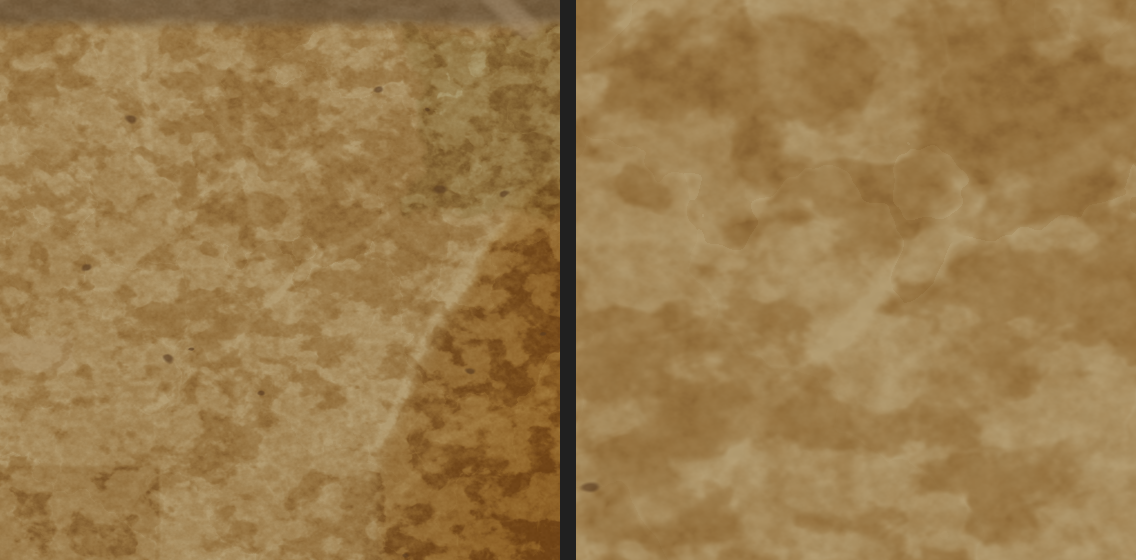
Left: the whole. Right: its middle third, enlarged.
A WebGL 1 fragment shader for this texture:

```glsl
precision highp float;
// Weathered tan marble slabs with brown mottling, pale veins and darker ochre corners.
uniform vec2 u_resolution;

float hash(vec2 p) {
  return fract(sin(dot(p, vec2(127.1, 311.7))) * 43758.5453);
}

float noise(vec2 p) {
  vec2 cell = floor(p), f = fract(p);
  f = f * f * (3.0 - 2.0 * f);
  float low = mix(hash(cell), hash(cell + vec2(1.0, 0.0)), f.x);
  float high = mix(hash(cell + vec2(0.0, 1.0)), hash(cell + vec2(1.0)), f.x);
  return mix(low, high, f.y);
}

float fbm(vec2 p) {
  float sum = 0.0, amp = 0.533;
  for (int i = 0; i < 4; i++) {
    sum += amp * noise(p);
    p = mat2(0.8, 0.6, -0.6, 0.8) * p * 2.03 + 17.3;
    amp *= 0.5;
  }
  return sum;
}

// Soft pale streak from a to b
float vein(vec2 p, vec2 a, vec2 b, float width) {
  vec2 ab = b - a;
  float t = clamp(dot(p - a, ab) / dot(ab, ab), 0.0, 1.0);
  return 1.0 - smoothstep(width * 0.3, width, length(p - a - ab * t));
}

// Soft-edged rectangle
float slab(vec2 p, vec2 lo, vec2 hi, float soft) {
  vec2 d = min(p - lo, hi - p);
  return smoothstep(-soft, soft, min(d.x, d.y));
}

// Angular stone fragments: x = tone of the fragment, y = distance to its rim
vec2 fragments(vec2 p) {
  vec2 base = floor(p);
  float nearest = 9.0, second = 9.0, tone = 0.0;
  for (int j = -1; j <= 1; j++) {
    for (int i = -1; i <= 1; i++) {
      vec2 cell = base + vec2(float(i), float(j));
      float d = length(cell + vec2(hash(cell), hash(cell + 31.7)) - p);
      if (d < nearest) {
        second = nearest;
        nearest = d;
        tone = hash(cell + 73.1);
      } else {
        second = min(second, d);
      }
    }
  }
  return vec2(tone, second - nearest);
}

// Dark pits scattered over the stone
float pits(vec2 p) {
  float cover = 0.0;
  for (int i = 0; i < 12; i++) {
    vec2 id = vec2(float(i), 4.7);
    vec2 center = vec2(hash(id), 0.9 * hash(id + 9.2));
    float radius = mix(0.005, 0.013, hash(id + 5.5));
    cover = max(cover, 1.0 - smoothstep(radius * 0.4, radius, length((p - center) * vec2(0.8, 1.2))));
  }
  return cover;
}

vec3 stoneRamp(float t) {
  vec3 umber = vec3(0.46, 0.31, 0.14), ochre = vec3(0.58, 0.44, 0.24);
  vec3 tan_ = vec3(0.635, 0.515, 0.325), cream = vec3(0.70, 0.61, 0.44);
  vec3 c = mix(umber, ochre, clamp(t * 3.0, 0.0, 1.0));
  c = mix(c, tan_, clamp(t * 3.0 - 1.0, 0.0, 1.0));
  return mix(c, cream, clamp(t * 3.0 - 2.0, 0.0, 1.0));
}

void main() {
  vec2 uv = gl_FragCoord.xy / u_resolution;
  vec2 wobble = vec2(fbm(uv * 14.0), fbm(uv * 14.0 + 40.0)) - 0.5;
  vec2 p = uv + wobble * 0.025;

  // Regions of the wall
  float diagonal = p.x - 0.67 - 0.56 * max(p.y - 0.2, 0.0);
  float ochreSide = smoothstep(-0.01, 0.025, diagonal) * (1.0 - smoothstep(0.55, 0.75, uv.y));
  float oliveSlab = slab(uv + wobble * 0.1, vec2(0.74, 0.62), vec2(1.2, 0.945), 0.012);
  float lowerLeft = slab(uv, vec2(-0.1), vec2(0.285, 0.168), 0.004);
  float lowerRight = slab(uv, vec2(0.672, -0.1), vec2(1.1, 0.182), 0.004);
  float paleStrip = slab(uv + wobble * 0.008, vec2(-0.1, 0.34), vec2(0.13, 0.4), 0.006);
  float topBand = smoothstep(0.94, 0.975, uv.y + wobble.y * 0.015);

  // Mottling
  float broad = fbm(uv * 5.0 + 3.0);
  float fine = fbm(p * vec2(27.0, 36.0));
  float speck = fbm(uv * vec2(75.0, 95.0) + 8.0);
  vec2 shard = fragments(p * 7.0 + wobble);
  float spots = smoothstep(0.41, 0.61, fine + 0.55 * (broad - 0.5));
  float tone = 0.76 - 0.36 * spots + 0.5 * (speck - 0.5) + 0.16 * (shard.x - 0.5);
  tone += 0.07 * (1.0 - smoothstep(0.0, 0.1, shard.y));
  tone -= 0.26 * ochreSide + 0.20 * oliveSlab + 0.22 * lowerLeft + 0.10 * lowerRight;
  tone += 0.20 * paleStrip;

  // Veins
  float veins = vein(p, vec2(0.26, 0.27), vec2(0.43, 0.40), 0.012);
  veins = max(veins, vein(p, vec2(0.43, 0.40), vec2(0.53, 0.51), 0.011));
  veins = max(veins, vein(p, vec2(0.53, 0.51), vec2(0.69, 0.61), 0.014));
  veins = max(veins, vein(p, vec2(0.30, 0.61), vec2(0.43, 0.70), 0.013));
  veins = max(veins, vein(p, vec2(0.46, 0.68), vec2(0.64, 0.74), 0.022));
  veins = max(veins, vein(p, vec2(0.67, 0.21), vec2(0.78, 0.43), 0.012));
  veins = max(veins, vein(p, vec2(0.78, 0.43), vec2(0.99, 0.71), 0.014));
  veins = max(veins, vein(p, vec2(0.70, 0.10), vec2(0.80, 0.22), 0.016));
  veins = max(veins, vein(p, vec2(0.80, 0.22), vec2(0.99, 0.30), 0.012));
  float faint = vein(p, vec2(0.25, 0.93), vec2(0.27, 0.68), 0.015);
  faint = max(faint, vein(p, vec2(0.15, 0.90), vec2(0.26, 0.70), 0.016));
  faint = max(faint, vein(p, vec2(0.37, 0.87), vec2(0.49, 0.53), 0.018));
  faint = max(faint, vein(p, vec2(0.42, 0.32), vec2(0.47, 0.18), 0.020));
  tone += (0.22 * veins + 0.17 * faint) * mix(0.6, 1.2, fine);

  // Pale chips along the broken olive edge
  float chips = smoothstep(0.63, 0.70, fbm(p * vec2(20.0, 26.0) + 60.0)) * oliveSlab;
  tone += 0.35 * chips * (1.0 - smoothstep(0.78, 0.98, uv.x));

  // Colour, tints and grain
  vec3 color = stoneRamp(clamp(tone, 0.0, 1.0));
  float warmth = ochreSide * smoothstep(0.6, 1.1, uv.x + 0.3 * (0.5 - uv.y));
  color *= mix(vec3(1.0), vec3(0.96, 0.86, 0.62), warmth);
  color *= mix(vec3(1.0), vec3(0.96, 0.99, 0.97), oliveSlab);
  color = mix(color, vec3(0.62, 0.49, 0.33), 0.3 * paleStrip);
  vec3 bandColor = vec3(0.44, 0.35, 0.24) + 0.12 * (fbm(uv * vec2(30.0, 50.0)) - 0.5);
  color = mix(color, bandColor, 0.85 * topBand);
  float glare = vein(uv, vec2(0.87, 1.02), vec2(0.94, 0.95), 0.03);
  color = mix(color, vec3(0.66, 0.57, 0.45), 0.5 * glare);
  color = mix(color, vec3(0.36, 0.24, 0.13), 0.65 * pits(p));
  color += 0.025 * (noise(uv * 250.0) - 0.5);
  gl_FragColor = vec4(color, 1.0);
}
```
